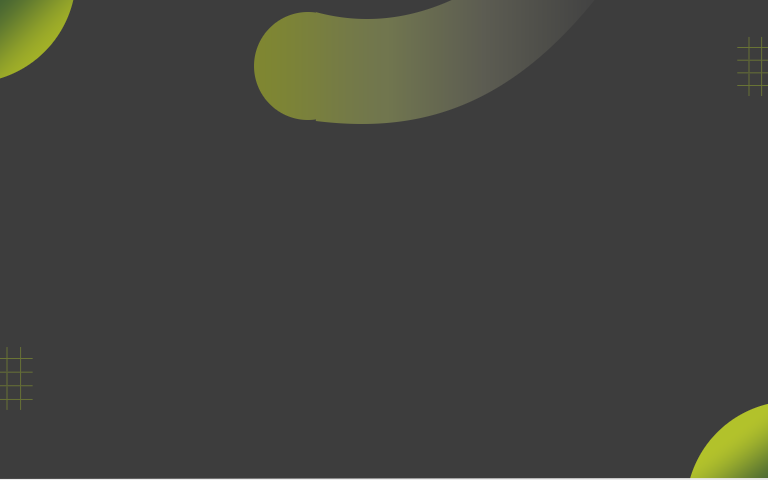
This background is drawn by a Shadertoy shader. Its source:

```glsl
// Antialiased coverage of a signed distance
float fill(float d) {
    return clamp(0.5 - d * iResolution.y, 0.0, 1.0);
}

// Thin square mesh clipped to a box
float mesh(vec2 p, vec2 lower, vec2 upper, vec2 start, float spacing) {
    vec2 toLine = abs(fract((p - start) / spacing + 0.5) - 0.5) * spacing;
    vec2 outside = max(lower - p, p - upper);
    float box = max(outside.x, outside.y);
    return fill(min(toLine.x, toLine.y) - 0.0009) * fill(box);
}

// Round cap joined to a band between two rising curves
float tube(vec2 p) {
    float cap = length(p - vec2(0.6417, 0.8625)) - 0.1125;
    float u = p.x - 0.7646;
    float v = p.x - 0.7542;
    float top = (p.y - 0.9604 - 1.272 * u * u) / length(vec2(1.0, 2.544 * u));
    float bottom = 0.7417 + (0.744 + 0.737 * v) * v * v;
    float slope = (1.488 + 2.211 * v) * v;
    float under = (bottom - p.y) / length(vec2(1.0, slope));
    return min(cap, max(max(top, under), 0.658 - p.x));
}

void mainImage(out vec4 fragColor, in vec2 fragCoord) {
    vec2 p = fragCoord / iResolution.xy * vec2(1.6, 1.0);
    vec3 charcoal = vec3(0.24);
    vec3 forest = vec3(0.26, 0.38, 0.20);
    vec3 lime = vec3(0.70, 0.76, 0.17);
    vec3 olive = vec3(0.45, 0.50, 0.20);
    vec3 color = charcoal;

    // Tube fading from olive into the backdrop
    vec3 fade = mix(vec3(0.50, 0.53, 0.19), vec3(0.44, 0.46, 0.31), smoothstep(0.50, 0.84, p.x));
    fade = mix(fade, vec3(0.36, 0.36, 0.32), clamp((p.x - 0.81) / 0.20, 0.0, 1.0));
    fade = mix(fade, vec3(0.26), clamp((p.x - 1.01) / 0.23, 0.0, 1.0));
    color = mix(color, fade, fill(tube(p)));

    // Corner discs with diagonal gradients
    vec2 upperLeft = p - vec2(-0.0646, 1.05);
    float shade = dot(upperLeft, vec2(0.707, -0.707));
    vec3 disc = mix(forest, lime * 0.91, smoothstep(0.06, 0.23, shade));
    color = mix(color, disc, fill(length(upperLeft) - 0.223));

    vec2 lowerRight = p - vec2(1.652, -0.0583);
    shade = dot(lowerRight, vec2(-0.6, 0.8));
    disc = mix(forest, lime, smoothstep(0.05, 0.20, shade));
    color = mix(color, disc, fill(length(lowerRight) - 0.223));

    // Side meshes
    float lines = mesh(p, vec2(1.536, 0.80), vec2(1.7, 0.923), vec2(1.5604, 0.901), 0.0264);
    lines += mesh(p, vec2(-0.1, 0.146), vec2(0.068, 0.277), vec2(0.0146, 0.2531), 0.0284);
    color = mix(color, olive, lines * 0.9);

    // Pale strip along the slightly tilted bottom edge
    color = mix(color, vec3(0.92), fill(p.y - 0.0022 - 0.0012 * p.x));

    fragColor = vec4(color, 1.0);
}
```
